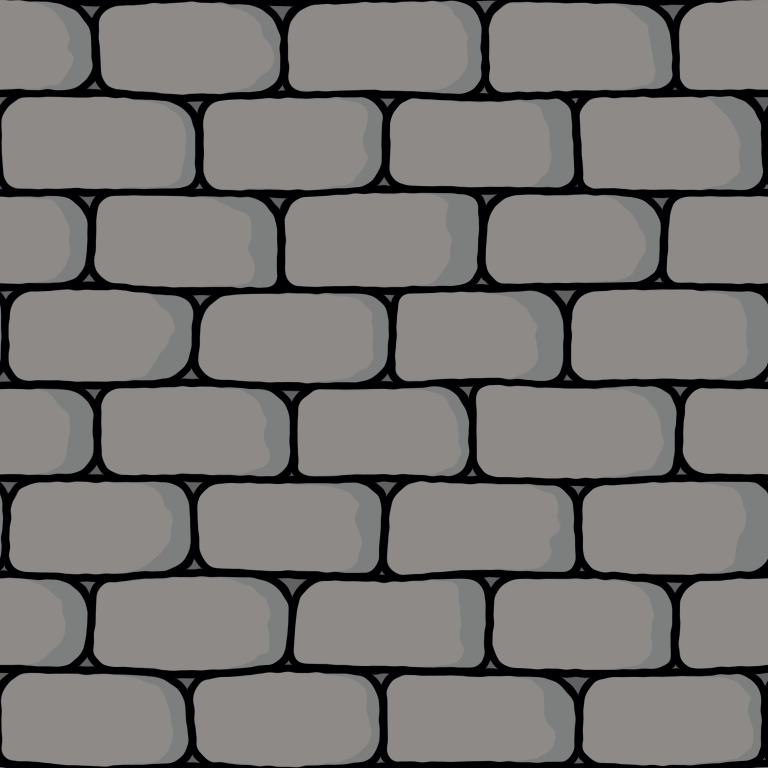
Reproduce this texture procedurally as a WebGL 1 fragment shader.

```glsl
precision highp float;
// Cartoon stone wall: rounded grey blocks in running bond with black ink joints.

uniform vec2 u_resolution;

#define GRID vec2(4.0, 8.0)          // blocks across and down
#define HALF_GAP vec2(0.0054, 0.0042) // half the joint width
#define INK 0.0102                   // reach of the outline before grey mortar shows
#define JITTER 0.085                 // spread of the upright joints, in blocks
#define BOW 0.0045                   // droop of the block ends
#define WARP 0.009                   // broad bending of the joints
#define RAGGED 0.0022                // fine roughness of the ink
#define STONE vec3(0.553, 0.541, 0.533)
#define SHADE vec3(0.492, 0.498, 0.496)
#define MORTAR vec3(0.38)
#define INK_COLOR vec3(0.0, 0.0, 0.008)

float hash(vec2 p) {
  vec3 q = fract(vec3(p.xyx) * 0.1031);
  q += dot(q, q.yzx + 33.33);
  return fract((q.x + q.y) * q.z);
}

// Random value per block; wraps so that the wall tiles.
float blockHash(vec2 id, float salt) {
  return hash(mod(id, GRID) + salt * 17.3 + 3.7);
}

// Value noise that repeats after n cells.
float noise(vec2 p, float n, float salt) {
  vec2 i = floor(p * n), f = fract(p * n);
  f = f * f * (3.0 - 2.0 * f);
  vec2 a = mod(i, n) + salt, b = mod(i + 1.0, n) + salt;
  return mix(mix(hash(a), hash(vec2(b.x, a.y)), f.x),
             mix(hash(vec2(a.x, b.y)), hash(b), f.x), f.y);
}

vec2 noise2(vec2 p, float n) {
  return vec2(noise(p, n, 11.0), noise(p, n, 47.0)) - 0.5;
}

// Box with its own corner radii: top right, bottom right, top left, bottom left.
float roundedBox(vec2 p, vec2 halfSize, vec4 radii) {
  vec2 side = p.x > 0.0 ? radii.xy : radii.zw;
  float r = min(p.y > 0.0 ? side.x : side.y, halfSize.y * 0.95);
  vec2 q = abs(p) - halfSize + r;
  return min(max(q.x, q.y), 0.0) + length(max(q, 0.0)) - r;
}

float jointX(vec2 id, float stagger) {
  return (id.x + stagger + (blockHash(id, 1.0) - 0.5) * JITTER) / GRID.x;
}

// Distances to one block (x) and to its lit face (y).
vec2 block(vec2 p, vec2 id, float stagger, float blotch) {
  float left = jointX(id, stagger);
  float right = jointX(id + vec2(1.0, 0.0), stagger);
  vec2 halfSize = vec2(right - left, 1.0 / GRID.y) * 0.5 - HALF_GAP;
  vec2 q = p - vec2((left + right) * 0.5, (id.y + 0.5) / GRID.y);

  // Ends sag away from the course lines.
  float along = q.x / halfSize.x;
  float bow = BOW * blockHash(id, 2.0) * min(along * along, 1.2);
  q.y += (q.y > 0.0 ? 1.0 : -1.0) * bow;

  // Upper corners are the rounder ones.
  vec4 vary = vec4(blockHash(id, 3.0), blockHash(id, 4.0),
                   blockHash(id, 5.0), blockHash(id, 6.0));
  vec4 radii = mix(vec4(0.021, 0.014, 0.018, 0.013),
                   vec4(0.050, 0.038, 0.042, 0.032), vary);

  // Shade hugs the right end with a blotchy inner edge.
  float depth = mix(0.007, 0.033, blockHash(id, 7.0)) + blotch;
  float rim = 0.005 * smoothstep(0.0, 1.0, along) + blotch * 0.2;
  float lit = roundedBox(q + vec2(max(depth, 0.003), 0.0), halfSize,
                         radii + vec4(0.012, 0.012, 0.0, 0.0)) + rim;
  return vec2(roundedBox(q, halfSize, radii), lit);
}

void main() {
  vec2 uv = gl_FragCoord.xy / u_resolution;
  float soft = 0.75 / min(u_resolution.x, u_resolution.y);

  // Hand-drawn wobble.
  vec2 p = uv + noise2(uv, 8.0) * WARP + noise2(uv, 80.0) * RAGGED;
  float blotch = (noise(uv, 28.0, 5.0) - 0.5) * 0.016
               + (noise(uv, 64.0, 23.0) - 0.5) * 0.007;

  // Nearest block among the neighbours.
  vec2 nearest = vec2(1.0);
  for (int j = -1; j <= 1; j++) {
    float row = floor(p.y * GRID.y) + float(j);
    float stagger = 0.5 * mod(row, 2.0);
    float column = floor(p.x * GRID.x - stagger);
    for (int i = -1; i <= 1; i++) {
      vec2 d = block(p, vec2(column + float(i), row), stagger, blotch);
      if (d.x < nearest.x) nearest = d;
    }
  }

  // Layers: mortar chips in the wide corners, ink, shaded stone, lit face.
  vec3 color = mix(INK_COLOR, MORTAR, smoothstep(-soft, soft, nearest.x - INK));
  vec3 face = mix(STONE, SHADE, smoothstep(-soft, soft, nearest.y));
  color = mix(face, color, smoothstep(-soft, soft, nearest.x));
  gl_FragColor = vec4(color, 1.0);
}
```
